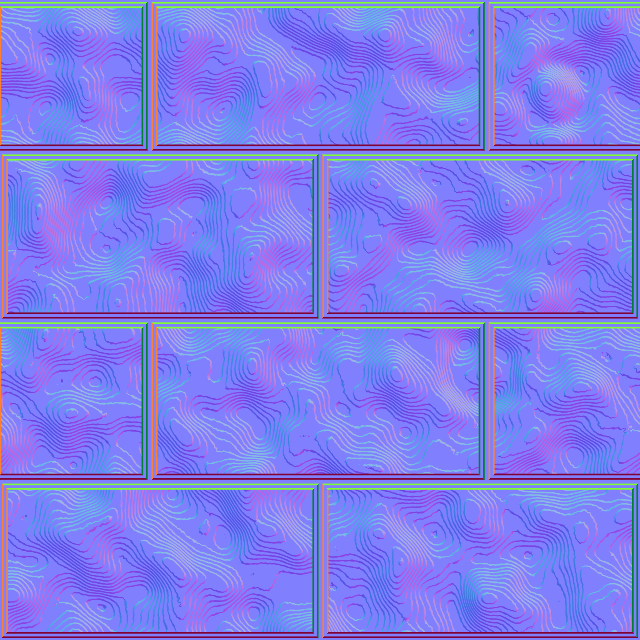
Reproduce this texture map procedurally as a Shadertoy shader.

```glsl
const float ROW_EDGES[5] = float[5](0.0, 0.2474, 0.4993, 0.7617, 1.0);
const vec2 EVEN_JOINTS = vec2(0.0, 0.5007);
const vec2 ODD_JOINTS = vec2(0.2337, 0.7604);
const float OUTER_BEVEL = 0.0043;      // distance from the joint centre
const float INNER_BEVEL = 0.0112;
const float BEVEL_HALF_WIDTH = 0.0013;
const float BEVEL_SLOPE = 5.0;
const float SEAM_WIDTH = 0.0018;
const float NOISE_CELLS = 9.0;
const float DETAIL_GAIN = 0.35;
const float TERRACES = 14.0;           // height steps per unit of noise
const float TERRACE_HALF_WIDTH = 0.0011;
const float TERRACE_SLOPE = 0.55;
const float GRAIN_CELLS = 190.0;
const float GRAIN = 0.16;
const float RING_RADIUS = 0.046;
const float RING_WIDTH = 0.020;
const vec3 RINGS[2] = vec3[2](vec3(0.868, 0.852, 6.0), vec3(0.749, 0.418, 4.0)); // x, y, steps

vec2 cellGradient(vec2 cell, float period) {
    cell = mod(cell, period);
    float angle = 6.2831853 * fract(sin(dot(cell, vec2(127.1, 311.7))) * 43758.5);
    return vec2(cos(angle), sin(angle));
}

// Gradient noise that wraps after "period" cells
float gradientNoise(vec2 p, float period) {
    vec2 i = floor(p), f = p - i;
    vec2 u = f * f * f * (f * (f * 6.0 - 15.0) + 10.0);
    vec2 e = vec2(0.0, 1.0);
    float a = dot(cellGradient(i, period), f);
    float b = dot(cellGradient(i + e.yx, period), f - e.yx);
    float c = dot(cellGradient(i + e.xy, period), f - e.xy);
    float d = dot(cellGradient(i + e.yy, period), f - e.yy);
    return mix(mix(a, b, u.x), mix(c, d, u.x), u.y);
}

// Face height, counted in terraces
float faceHeight(vec2 p) {
    float h = gradientNoise(p * NOISE_CELLS, NOISE_CELLS);
    h += DETAIL_GAIN * gradientNoise(p * NOISE_CELLS * 2.0 + 0.37, NOISE_CELLS * 2.0);
    h *= TERRACES;
    for (int i = 0; i < 2; i++) {
        float r = (distance(p, RINGS[i].xy) - RING_RADIUS) / RING_WIDTH;
        h += RINGS[i].z * exp(-r * r);
    }
    return h;
}

// Slope of the terrace risers, zero on the treads
vec2 terraceSlope(vec2 p, float pixel) {
    const vec2 e = vec2(0.001, 0.0);
    float h = faceHeight(p);
    vec2 grad = vec2(faceHeight(p + e.xy) - h, faceHeight(p + e.yx) - h) / e.x;
    float steepness = max(length(grad), 0.001);
    h += GRAIN * gradientNoise(p * GRAIN_CELLS, GRAIN_CELLS);
    float dist = abs(fract(h) - 0.5) / steepness;
    float riser = 1.0 - smoothstep(TERRACE_HALF_WIDTH - 0.5 * pixel,
                                   TERRACE_HALF_WIDTH + 0.5 * pixel, dist);
    return grad / steepness * TERRACE_SLOPE * riser;
}

vec3 encodeNormal(vec2 slope) {
    vec3 n = normalize(vec3(slope, 1.0));
    return vec3(n.xy * 0.5 + 0.5, n.z);
}

float bevelLine(float depth, float offset, float pixel) {
    return 1.0 - smoothstep(BEVEL_HALF_WIDTH - 0.5 * pixel,
                            BEVEL_HALF_WIDTH + 0.5 * pixel, abs(depth - offset));
}

void mainImage(out vec4 fragColor, in vec2 fragCoord) {
    vec2 uv = fragCoord / iResolution.xy;
    float pixel = 1.0 / min(iResolution.x, iResolution.y);

    // Brick bounds in a running bond
    int row = 0;
    for (int i = 1; i < 4; i++) row += int(uv.y >= ROW_EDGES[i]);
    bool oddRow = row % 2 == 1;
    vec2 joints = oddRow ? ODD_JOINTS : EVEN_JOINTS;
    float left = uv.x >= joints.y ? joints.y : uv.x >= joints.x ? joints.x : joints.y - 1.0;
    float right = uv.x < joints.x ? joints.x : uv.x < joints.y ? joints.y : joints.x + 1.0;
    vec2 toLow = uv - vec2(left, ROW_EDGES[row]);
    vec2 toHigh = vec2(right, ROW_EDGES[row + 1]) - uv;

    // Nearest side sets the bevel direction
    vec2 nearest = min(toLow, toHigh);
    float depth = min(nearest.x, nearest.y);
    vec2 side = nearest.x < nearest.y ? vec2(toLow.x < toHigh.x ? 1.0 : -1.0, 0.0)
                                      : vec2(0.0, toLow.y < toHigh.y ? -1.0 : 1.0);
    float bevel = max(bevelLine(depth, OUTER_BEVEL, pixel), bevelLine(depth, INNER_BEVEL, pixel));

    // Terraced face inside the inner bevel
    float face = smoothstep(-0.5, 0.5, (depth - INNER_BEVEL) / pixel);
    vec3 color = encodeNormal(terraceSlope(uv, pixel) * face);
    // Bottom sides tilt down, top sides tilt up
    color = mix(color, encodeNormal(side * BEVEL_SLOPE), bevel);

    // Height break where offset bricks wrap around the tile
    float seam = 1.0 - smoothstep(-0.5, 0.5, (uv.x - SEAM_WIDTH) / pixel);
    if (oddRow) color = mix(color, encodeNormal(vec2(BEVEL_SLOPE, 0.0)), seam * face);

    fragColor = vec4(color, 1.0);
}
```
